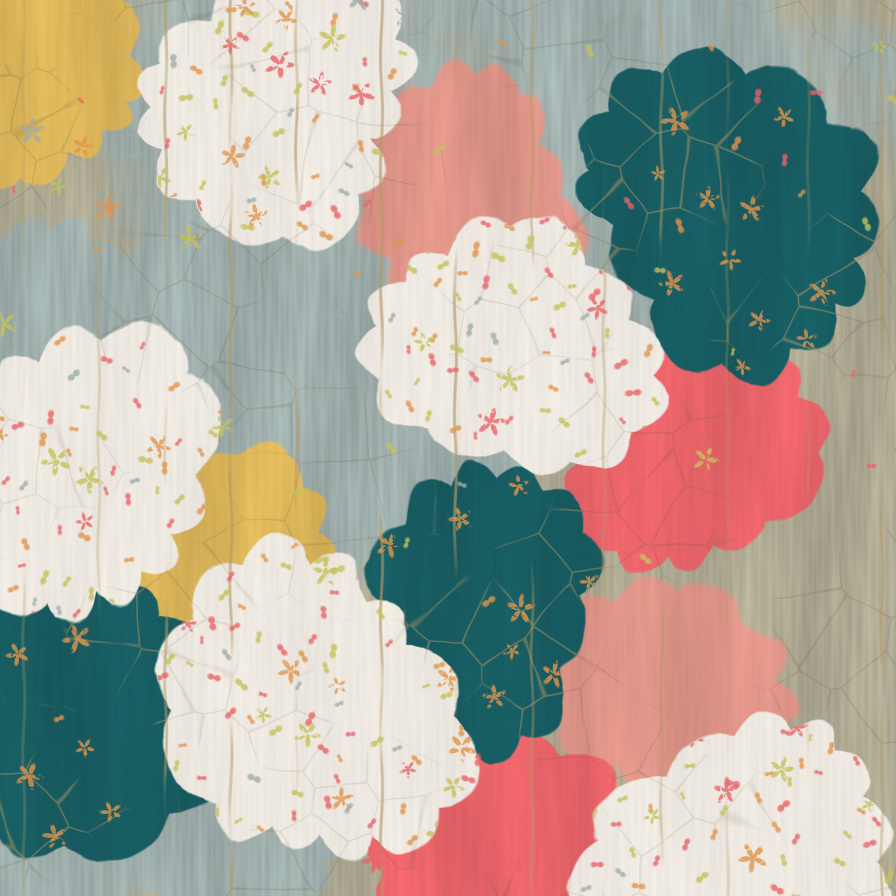
A WebGL 1 fragment shader for this pattern:

```glsl
precision highp float;
// Weathered floral collage: scalloped paint blobs on a faded woven ground,
// overlaid with petal flecks, small flowers, fine cracks and vertical drips.
// Blobs follow a low-discrepancy sequence; cells and layered sines add wear.

uniform vec2 u_resolution;

#define BLOB_COUNT 18
#define BLOB_RADIUS 0.152
#define LOBE_DEPTH 0.14
#define EDGE_WARP 0.011
#define FLECK_SCALE 36.0
#define FLOWER_SCALE 18.0
#define CRACK_SCALE 15.0
#define DRIP_COLUMNS 13.0
#define WEAVE vec2(170.0, 9.0)

const vec3 SAND  = vec3(0.68, 0.66, 0.57);
const vec3 MIST  = vec3(0.62, 0.68, 0.67);
const vec3 CREAM = vec3(0.93, 0.91, 0.88);
const vec3 TEAL  = vec3(0.09, 0.36, 0.38);
const vec3 CORAL = vec3(0.91, 0.39, 0.41);
const vec3 OCHRE = vec3(0.86, 0.71, 0.35);
const vec3 ROSE  = vec3(0.87, 0.58, 0.53);
const vec3 LIME  = vec3(0.77, 0.76, 0.36);
const vec3 AMBER = vec3(0.88, 0.58, 0.30);
const vec3 THREAD = vec3(0.70, 0.60, 0.40);

vec2 hash2(vec2 p) {
  vec2 q = vec2(dot(p, vec2(127.1, 311.7)), dot(p, vec2(269.5, 183.3)));
  return fract(sin(q) * 43758.5);
}

// Distances to the nearest and second nearest cell point.
vec2 cellular(vec2 p) {
  vec2 cell = floor(p), f = fract(p), near = vec2(8.0);
  for (int y = -1; y <= 1; y++)
    for (int x = -1; x <= 1; x++) {
      vec2 o = vec2(float(x), float(y));
      float d = length(o + hash2(cell + o) - f);
      near = d < near.x ? vec2(d, near.x) : vec2(near.x, min(near.y, d));
    }
  return near;
}

// Layered sines, roughly -0.9 to 0.9.
float waves(vec2 p) {
  float sum = 0.0, amp = 0.5;
  for (int i = 0; i < 4; i++) {
    sum += amp * sin(p.x + 1.7 * sin(p.y));
    p = mat2(1.2, 1.6, -1.6, 1.2) * p + 2.3;
    amp *= 0.5;
  }
  return sum;
}

// Approximate signed distance to a lopsided, scalloped disc.
float scallop(vec2 d, float radius, float seed) {
  float a = atan(d.y, d.x);
  float lobes = abs(sin(6.0 * a + 0.9 * sin(2.0 * a + seed) + seed));
  float body = 1.0 + 0.11 * sin(2.0 * a + seed * 3.0) + 0.07 * sin(3.0 * a + seed * 5.0);
  return length(d) - radius * (body + LOBE_DEPTH * (lobes - 0.64));
}

// One petalled mark per cell: x = cover, y = hue seed, z = presence seed.
vec3 petalMark(vec2 p, float petals, float blur) {
  vec2 cell = floor(p), h = hash2(cell), k = hash2(cell + 41.0);
  vec2 d = fract(p) - 0.35 - 0.3 * h;
  float a = atan(d.y, d.x) + 6.28 * k.x;
  float radius = (0.15 + 0.15 * k.y) * (0.6 + 0.4 * cos(petals * a));
  float cover = 1.0 - smoothstep(-blur, blur, length(d) - radius);
  return vec3(cover, fract(k.x * 7.0 + h.x), fract(k.y * 5.0 + h.y * 3.0));
}

vec3 petalColor(float t) {
  return t < 0.35 ? CORAL : t < 0.58 ? AMBER : t < 0.87 ? LIME : MIST;
}

void main() {
  vec2 p = gl_FragCoord.xy / u_resolution.y;
  float aa = 1.0 / u_resolution.y;
  vec2 warp = vec2(waves(p * 13.0), waves(p.yx * 14.0 + 5.0));
  vec2 q = p + EDGE_WARP * warp + 0.002 * waves(p * 75.0);

  // Faded ground
  vec3 color = mix(SAND, MIST, smoothstep(-0.05, 0.25, waves(q * 4.0 + 1.0)));
  float cream = 0.0, teal = 0.0, painted = 0.0;

  // Paint blobs, pale washes first and cream last
  for (int i = 0; i < BLOB_COUNT; i++) {
    float n = float(i);
    vec2 h = hash2(vec2(n, 3.0));
    vec2 center = fract(0.5 + n * vec2(0.75488, 0.56984)) + 0.04 * (h - 0.5);
    vec3 paint = n > 12.5 ? CREAM : n > 9.5 ? TEAL : n > 8.5 ? MIST
               : n > 6.5 ? CORAL : n > 4.5 ? OCHRE : n > 2.5 ? ROSE : MIST;
    float isCream = step(12.5, n), isTeal = step(9.5, n) - isCream;
    float radius = BLOB_RADIUS * (n > 9.5 ? 0.9 + 0.24 * h.x : 0.87);
    float soft = aa + (paint == ROSE || paint == MIST ? 0.004 : 0.0007);
    float cover = 1.0 - smoothstep(-soft, soft, scallop(q - center, radius, n * 2.4));
    color = mix(color, paint, cover);
    cream = mix(cream, isCream, cover);
    teal = mix(teal, isTeal, cover);
    painted = mix(painted, paint == MIST ? 0.0 : 1.0, cover);
  }

  // Vertical weave and uneven brushing
  float weave = cellular(p * WEAVE).x - 0.45;
  color *= 1.0 + mix(0.12, 0.045, painted) * weave;
  color *= 1.0 + mix(0.06, 0.015, cream) * waves(vec2(p.x * 45.0, p.y * 6.0));

  // Cracks that fade in and out
  vec2 edge = cellular((p + 0.006 * warp) * CRACK_SCALE);
  float crack = 1.0 - smoothstep(0.0, 0.03 + aa * CRACK_SCALE, edge.y - edge.x);
  crack *= smoothstep(-0.3, 0.3, waves(p * 17.0 + 3.0));
  color = mix(color, mix(color * 0.84, THREAD, 0.15 + 0.7 * teal), crack * mix(0.6, 0.4, cream));

  // Broken vertical drips
  float column = floor(p.x * DRIP_COLUMNS);
  vec2 dripSeed = hash2(vec2(column, 7.0));
  float offset = fract(p.x * DRIP_COLUMNS) - 0.2 - 0.6 * dripSeed.x + 0.015 * sin(p.y * 50.0 + column);
  float drip = 1.0 - smoothstep(0.008, 0.02 + aa * DRIP_COLUMNS, abs(offset));
  drip *= smoothstep(-0.35, 0.3, waves(vec2(column * 9.0, p.y * 9.0)));
  color = mix(color, THREAD, drip * (0.25 + 0.4 * dripSeed.y));

  // Petal flecks and ragged flowers, densest on cream
  vec2 tilted = mat2(0.92, 0.39, -0.39, 0.92) * p + 0.004 * warp;
  vec3 fleck = petalMark(tilted * FLECK_SCALE, 2.0, 0.03 + aa * FLECK_SCALE);
  float fleckOn = step(fleck.z, mix(0.05, 0.55, cream));
  color = mix(color, petalColor(fleck.y), 0.8 * fleck.x * fleckOn);
  vec3 flower = petalMark(tilted * FLOWER_SCALE + 9.0, 5.0, 0.02 + aa * FLOWER_SCALE);
  float ragged = 1.0 - smoothstep(0.45, 0.75, cellular(p * 150.0).x);
  float flowerOn = step(flower.z, 0.08 + 0.3 * cream + 0.2 * teal) * ragged;
  color = mix(color, mix(petalColor(flower.y), AMBER, teal), 0.8 * flower.x * flowerOn);

  gl_FragColor = vec4(color, 1.0);
}
```
